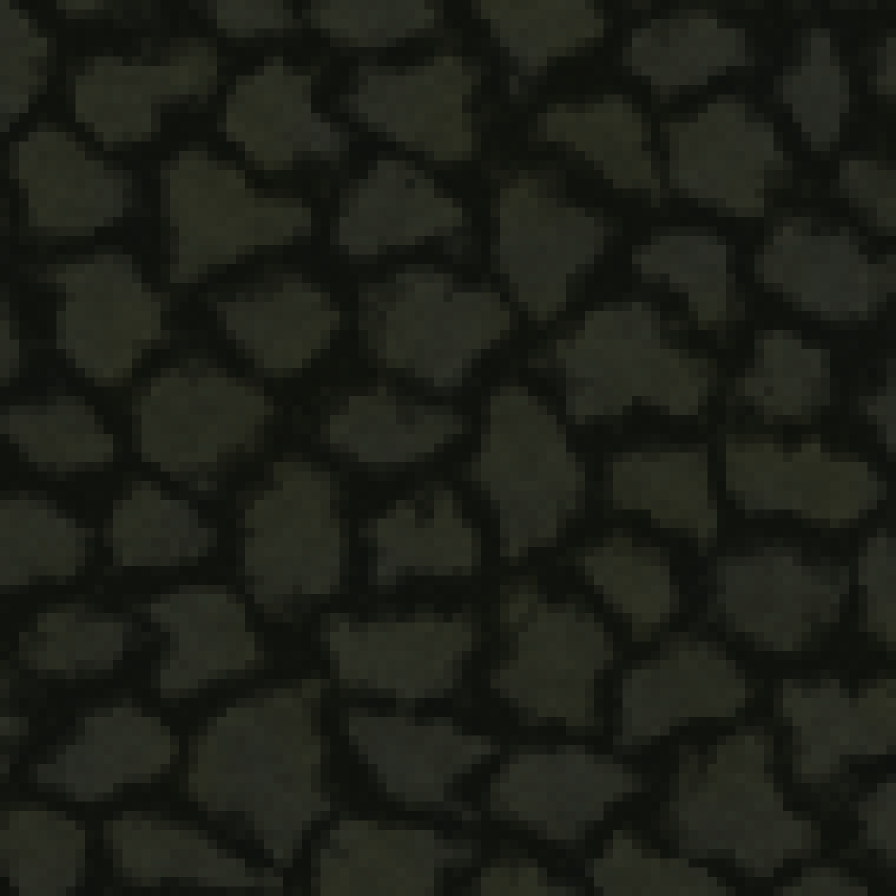
A Shadertoy shader for this texture:

```glsl
// Dim, mossy cobblestones drawn in coarse square texels.
// A jittered brick-like Voronoi gives rounded stones with dark joints;
// noise frays their rims and mottles their faces.

#define TEXELS 95.0                        // texels across the canvas
#define CELLS vec2(6.0, 8.3)               // stones across and up
#define CELL_SHAPE vec2(1.2, 0.87)         // width and height of a cell
#define TILT 0.9                           // rows sinking to the right
#define JITTER 0.62                        // scatter of the stone centres
#define ROUNDING 15.0                      // higher means sharper corners
#define FRAY 0.17                          // roughness of the rims
#define GRAIN 0.13                         // contrast of single texels
#define JOINT_COLOR vec3(0.062, 0.070, 0.053)
#define STONE_COLOR vec3(0.168, 0.178, 0.136)

float hash(vec2 p) {
    vec3 q = fract(vec3(p.xyx) * 0.1031);
    q += dot(q, q.yzx + 33.33);
    return fract((q.x + q.y) * q.z);
}

float noise(vec2 p) {
    vec2 i = floor(p), f = fract(p);
    f = f * f * (3.0 - 2.0 * f);
    return mix(mix(hash(i), hash(i + vec2(1, 0)), f.x),
               mix(hash(i + vec2(0, 1)), hash(i + vec2(1, 1)), f.x), f.y);
}

// Centre of the stone in a cell; odd rows are shifted by half a cell
vec2 stoneCentre(vec2 cell) {
    vec2 offset = vec2(hash(cell + 17.0), hash(cell + 61.0)) - 0.5;
    float brick = 0.5 * mod(cell.y, 2.0);
    return (cell + 0.5 + vec2(brick, 0.0) + JITTER * offset) * CELL_SHAPE;
}

// x: rounded distance to the joint, y: random value of the stone
vec2 stones(vec2 p) {
    vec2 base = floor(p), point = p * CELL_SHAPE;
    vec2 nearest = vec2(0.0), nearestCell = base;
    float best = 1e5;
    for (int y = -2; y <= 2; y++)
    for (int x = -2; x <= 2; x++) {
        vec2 cell = base + vec2(x, y);
        vec2 toCentre = stoneCentre(cell) - point;
        float d = dot(toCentre, toCentre);
        if (d < best) { best = d; nearest = toCentre; nearestCell = cell; }
    }
    float sum = 0.0;
    for (int y = -2; y <= 2; y++)
    for (int x = -2; x <= 2; x++) {
        vec2 toCentre = stoneCentre(base + vec2(x, y)) - point;
        vec2 across = toCentre - nearest;
        if (dot(across, across) > 1e-4)
            sum += exp(-ROUNDING * dot(0.5 * (toCentre + nearest), normalize(across)));
    }
    return vec2(-log(sum) / ROUNDING, hash(nearestCell + 103.0));
}

vec3 texelColor(vec2 texel) {
    vec2 uv = (texel + 0.5) / TEXELS;
    vec2 p = uv * CELLS + vec2(20.0, 20.0 + TILT * uv.x);
    vec2 warp = vec2(noise(uv * 17.0), noise(uv * 17.0 + 40.0)) - 0.5;
    vec2 stone = stones(p + 0.32 * warp);

    // Frayed rim: a soft slope in the joint, then a crisp step up
    float rough = noise(uv * 42.0 + 9.0) - 0.5;
    float grain = hash(texel + 7.0) - 0.5;
    float rim = stone.x + FRAY * rough + 0.035 * grain;
    float tone = 0.35 * smoothstep(0.01, 0.15, rim)
               + 0.57 * smoothstep(0.09, 0.22, rim);

    // Earth fills the wide corners between stones
    tone += 0.28 * smoothstep(0.015, 0.08, -stone.x);

    // Mottled faces and single texels
    float mottle = noise(uv * vec2(34.0, 46.0) + 70.0) - 0.5;
    tone += tone * (0.24 * mottle + 0.12 * (stone.y - 0.5));
    tone += GRAIN * grain * (0.4 + 0.6 * tone);
    vec3 color = mix(JOINT_COLOR, STONE_COLOR, tone);

    // Slight drift between cool grey and moss
    float moss = noise(uv * 14.0 + 25.0) - 0.5;
    return color * (1.0 + moss * vec3(0.03, 0.02, -0.14));
}

void mainImage(out vec4 fragColor, in vec2 fragCoord) {
    // Four samples per pixel smooth the texel edges
    vec3 color = vec3(0.0);
    for (int i = 0; i < 4; i++) {
        vec2 offset = vec2(i % 2, i / 2) * 0.5 - 0.25;
        vec2 uv = (fragCoord + offset) / iResolution.y;
        color += texelColor(floor(uv * TEXELS));
    }
    fragColor = vec4(color / 4.0, 1.0);
}
```
